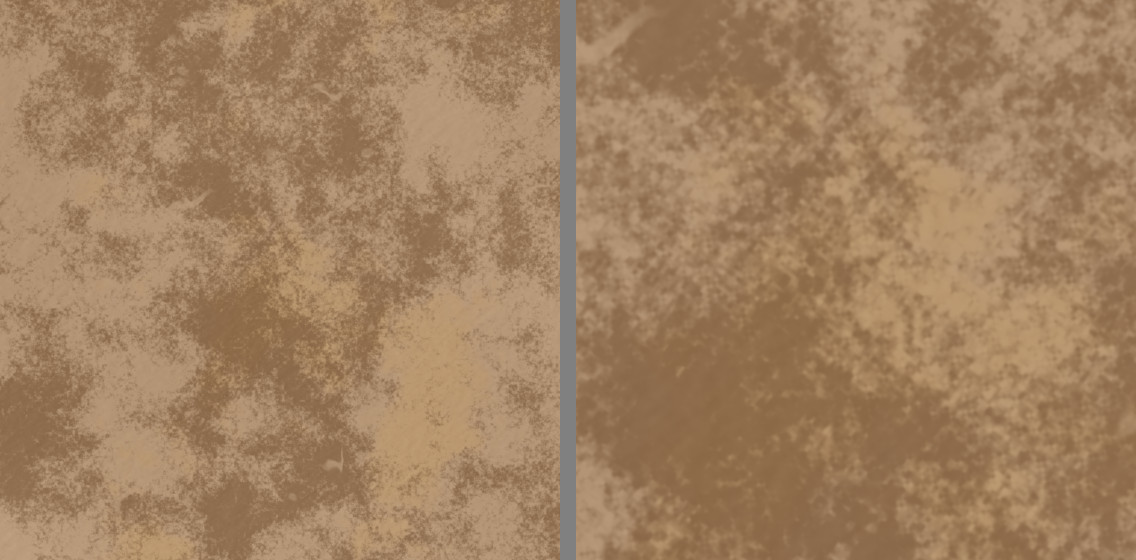
Left, the full canvas; right, a detail of the centre.
Write a Shadertoy shader that draws this texture.

```glsl
// Weathered tan stone: mottled brown patches with fine stipple, ochre stains and pale veins.
#define CLOUD_SCALE 5.5
#define MOTTLE_SCALE 23.0
#define SPECK_SCALE 190.0
#define CHIP_SCALE 24.0
#define CHIP_SHARE 0.07
#define VEIN_COUNT 9
#define VEIN_WIDTH 0.0045
#define DARK_BROWN vec3(0.525, 0.395, 0.275)
#define PALE_TAN vec3(0.730, 0.612, 0.492)
#define OCHRE_SHIFT vec3(0.022, 0.006, -0.034)

float hash(vec2 p) {
    vec3 q = fract(vec3(p.xyx) * 0.1031);
    q += dot(q, q.yzx + 33.33);
    return fract((q.x + q.y) * q.z);
}

vec2 hash2(vec2 p) {
    return vec2(hash(p), hash(p + 57.3));
}

float valueNoise(vec2 p) {
    vec2 cell = floor(p), f = fract(p);
    f = f * f * (3.0 - 2.0 * f);
    float low = mix(hash(cell), hash(cell + vec2(1, 0)), f.x);
    float high = mix(hash(cell + vec2(0, 1)), hash(cell + vec2(1, 1)), f.x);
    return mix(low, high, f.y);
}

// Layered noise centred on zero; each octave is rotated to hide the grid.
float layers(vec2 p, int octaves, float gain) {
    float sum = 0.0, weight = 1.0, total = 0.0;
    for (int i = 0; i < octaves; i++) {
        sum += weight * (valueNoise(p) - 0.5);
        total += weight;
        weight *= gain;
        p = mat2(0.8, 0.6, -0.6, 0.8) * p * 2.03 + 17.1;
    }
    return sum / total;
}

// Small rounded chips, present in a few cells only.
float chips(vec2 p) {
    vec2 cell = floor(p);
    float cover = 0.0;
    for (int y = -1; y <= 1; y++)
    for (int x = -1; x <= 1; x++) {
        vec2 id = cell + vec2(x, y);
        float present = step(hash(id + 91.7), CHIP_SHARE);
        float radius = mix(0.12, 0.36, hash(id + 13.9));
        float d = length(p - id - hash2(id + 5.0));
        cover = max(cover, present * (1.0 - smoothstep(radius * 0.4, radius, d)));
    }
    return cover;
}

// Short, bent, tapering ridges.
float veins(vec2 p) {
    float cover = 0.0;
    for (int i = 0; i < VEIN_COUNT; i++) {
        vec2 id = vec2(float(i) * 7.0 + 3.0, 41.0);
        vec2 centre = hash2(id);
        float angle = mix(-0.7, 1.1, hash(id + 23.0));
        float halfLength = mix(0.025, 0.075, hash(id + 31.0));
        vec2 axis = vec2(cos(angle), sin(angle));
        vec2 d = p - centre;
        vec2 local = vec2(dot(d, axis), dot(d, vec2(-axis.y, axis.x)));
        float along = local.x / halfLength;
        local.y += 0.012 * sin(along * 2.4 + float(i)) + 0.005 * sin(along * 6.1);
        float taper = 1.0 - smoothstep(0.35, 1.0, abs(along));
        float width = VEIN_WIDTH * (0.5 + taper);
        float line = 1.0 - smoothstep(width * 0.35, width * 1.3, abs(local.y));
        cover = max(cover, line * taper);
    }
    return cover;
}

void mainImage(out vec4 fragColor, in vec2 fragCoord) {
    vec2 uv = fragCoord / iResolution.y;
    vec2 warp = vec2(layers(uv * 9.0, 3, 0.5), layers(uv * 9.0 + 40.0, 3, 0.5));
    vec2 p = uv + 0.05 * warp;

    // Worn coat: broad patches whose edges break up into stipple
    float clouds = layers(p * CLOUD_SCALE + 3.7, 5, 0.55);
    float mottle = layers(p * MOTTLE_SCALE + 11.0, 4, 0.65);
    float speck = layers(uv * SPECK_SCALE, 2, 0.7);
    float wear = clouds + 0.6 * mottle + 0.38 * speck;
    float coat = smoothstep(-0.21, 0.19, wear);

    // Slow shading and a faint slanted relief
    float shade = layers(uv * 2.6 + 8.0, 2, 0.5);
    vec2 slant = mat2(0.8, -0.6, 0.6, 0.8) * uv * vec2(45.0, 90.0);
    float relief = layers(slant, 2, 0.6) - layers(slant + vec2(-0.25, 0.4), 2, 0.6);
    float tone = 0.16 + 0.74 * coat + 0.22 * shade + 0.14 * relief + 0.10 * speck;

    // Pale ridges and chips, roughened by the mottling
    float rough = 0.02 * mottle;
    float ridge = veins(uv + 0.15 * warp * 0.2 + rough);
    float chip = chips((uv + 0.02 * warp + rough) * CHIP_SCALE);
    tone = mix(tone, 0.93 + 0.1 * speck, max(0.8 * ridge, 0.5 * chip));

    vec3 color = mix(DARK_BROWN, PALE_TAN, clamp(tone, 0.0, 1.08));

    // Ochre stains
    float stain = smoothstep(0.02, 0.26, layers(p * 4.0 + 27.0, 4, 0.6) + 0.3 * mottle);
    color += OCHRE_SHIFT * stain * (0.4 + 0.6 * coat);
    fragColor = vec4(color, 1.0);
}
```
